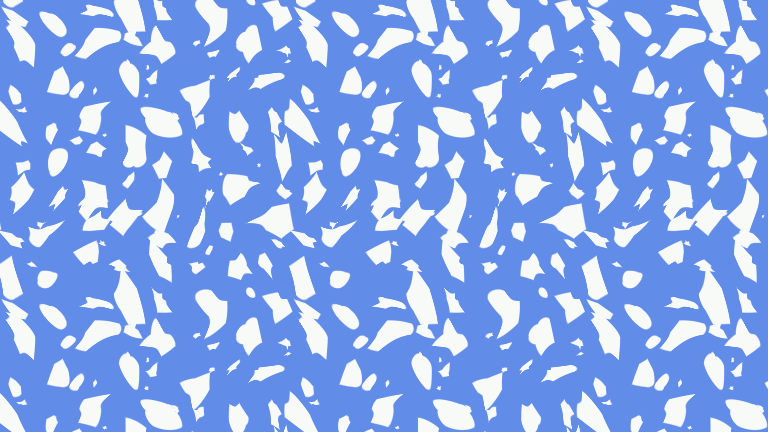
Reproduce this pattern procedurally as a Shadertoy shader.

```glsl
// Seamless tile of scattered off-white paper chips on a cornflower blue ground.

const vec3 GROUND = vec3(0.38, 0.55, 0.91);
const vec3 CHIP = vec3(0.97, 0.98, 0.97);
const float TILE = 0.677;               // tile side, in canvas heights
const float GRID = 8.0;                 // chips along one tile side (even)
const float JITTER = 0.46;              // spread of centres inside a cell
const vec2 LARGE_SIZE = vec2(0.38, 0.63);
const vec2 SMALL_SIZE = vec2(0.16, 0.37);
const vec2 CRUMB_SIZE = vec2(0.05, 0.15);
const float CHIP_DENSITY = 0.97;
const float CRUMB_DENSITY = 0.28;
const float MAX_STRETCH = 1.45;
const float ROUND_SHARE = 0.1;          // share of smooth, pebble-like chips
const float WAVE = 0.22;                // sway that breaks up straight rows
const int CORNERS = 6;
const float TAU = 6.2831853;

// Integer hash giving three values in 0..1
vec3 hash3(ivec3 key) {
    uvec3 v = uvec3(key) * 1664525u + 1013904223u;
    v.x += v.y * v.z; v.y += v.z * v.x; v.z += v.x * v.y;
    v ^= v >> 16u;
    v.x += v.y * v.z; v.y += v.z * v.x; v.z += v.x * v.y;
    return vec3(v >> 8u) / 16777216.0;
}

float cross2(vec2 a, vec2 b) { return a.x * b.y - a.y * b.x; }

vec2 rotate(vec2 p, float angle) {
    float c = cos(angle), s = sin(angle);
    return vec2(c * p.x - s * p.y, s * p.x + c * p.y);
}

// Corner position in xy, bulge of the edge that follows it in z
vec3 chipCorner(ivec2 id, int seed, int index, bool rounded) {
    int i = index % CORNERS;
    vec3 h = hash3(ivec3(id, seed + 1 + i));
    float angle = TAU * (float(i) + 0.7 * h.x) / float(CORNERS);
    float radius = rounded ? mix(0.65, 0.95, h.y) : mix(0.4, 1.22, h.y);
    float bulge = h.z < 0.35 ? 0.0 : mix(-0.42, 0.28, (h.z - 0.35) / 0.65);
    if (rounded) bulge = 0.17;
    return vec3(radius * vec2(cos(angle), sin(angle)), bulge);
}

// Approximate signed distance to a unit chip with straight and curved edges
float chipDistance(vec2 p, ivec2 id, int seed, bool rounded) {
    float dist = 1.0;
    vec3 a = chipCorner(id, seed, 0, rounded);
    for (int i = 0; i < CORNERS; i++) {
        vec3 b = chipCorner(id, seed, i + 1, rounded);
        float u = cross2(a.xy, p), v = cross2(p, b.xy);
        if (u >= 0.0 && v >= 0.0) {
            float t = u / max(u + v, 1e-5);
            float area = cross2(a.xy, b.xy);
            float reach = (u + v) / area;
            float height = area / length(b.xy - a.xy);
            dist = min(dist, (reach - 1.0 - 4.0 * a.z * t * (1.0 - t)) * height);
        }
        a = b;
    }
    return dist;
}

// Nearest chip on a wrapped grid; the two size ranges alternate by cell
float scatter(vec2 p, vec2 evenSize, vec2 oddSize, float density, int seed) {
    float dist = 1.0;
    for (int j = -1; j <= 1; j++) {
        for (int i = -1; i <= 1; i++) {
            vec2 cell = floor(p) + vec2(i, j);
            ivec2 id = ivec2(mod(cell, GRID));
            vec3 place = hash3(ivec3(id, seed));
            vec3 form = hash3(ivec3(id, seed + 20));
            if (place.z > density) continue;

            vec2 q = p - cell - 0.5 - JITTER * (place.xy - 0.5);
            if (dot(q, q) > 1.5) continue;

            vec2 sizes = (id.x + id.y) % 2 == 0 ? evenSize : oddSize;
            float size = mix(sizes.x, sizes.y, form.x);
            float stretch = mix(1.0, MAX_STRETCH, form.y);
            q = rotate(q, TAU * form.z) * vec2(1.0 / stretch, stretch) / size;
            bool rounded = fract(form.y * 17.0) < ROUND_SHARE;
            dist = min(dist, size * chipDistance(q, id, seed, rounded));
        }
    }
    return dist;
}

void mainImage(out vec4 fragColor, in vec2 fragCoord) {
    float scale = GRID / (TILE * iResolution.y);
    vec2 p = fragCoord * scale;
    p.y += WAVE * sin(2.0 * TAU * p.x / GRID);
    p.x += WAVE * sin(2.0 * TAU * p.y / GRID);

    // Large and small chips, then crumbs in the gaps between them
    float dist = scatter(p, LARGE_SIZE, SMALL_SIZE, CHIP_DENSITY, 140);
    dist = min(dist, scatter(p + 0.5, CRUMB_SIZE, CRUMB_SIZE, CRUMB_DENSITY, 190));

    float edge = 0.75 * scale;
    float cover = 1.0 - smoothstep(-edge, edge, dist);
    fragColor = vec4(mix(GROUND, CHIP, cover), 1.0);
}
```
